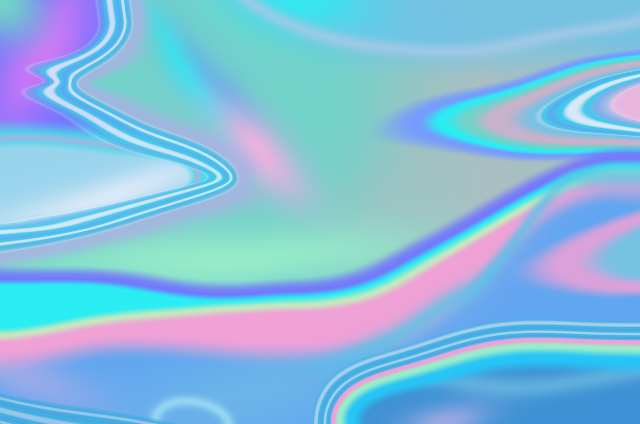
Reproduce this background procedurally as a WebGL 2 fragment shader.

```glsl
#version 300 es
precision highp float;
// Iridescent holographic foil: soft pastel folds crossed by fine glossy rims.

#define WARP .006        // liquid wobble
#define STRIPE_FREQ 250. // density of rim lines
#define RIM .085         // width of the left rim
#define SOFT .022        // blur of the ribbon's colour steps

uniform vec2 u_resolution;
out vec4 fragColor;

const vec3 TEAL = vec3(.45, .82, .79), SILVER = vec3(.66, .75, .76);
const vec3 SKY = vec3(.46, .76, .89), AZURE = vec3(.38, .65, .94);
const vec3 DEEP = vec3(.24, .57, .83), CYAN = vec3(.16, .93, .95);
const vec3 MINT = vec3(.6, .93, .79), LEMON = vec3(.78, .91, .74);
const vec3 PINK = vec3(.94, .63, .84), LILAC = vec3(.69, .68, .9);
const vec3 VIOLET = vec3(.45, .46, .99), MAGENTA = vec3(.82, .45, .97);
const vec3 PEARL = vec3(.85, .91, .97);

// Smooth ramp from a to b, in either direction
float fade(float a, float b, float x) {
  float t = clamp((x - a) / (b - a), 0., 1.);
  return t * t * (3. - 2. * t);
}

float band(float x, float centre, float width) {
  float t = (x - centre) / width;
  return exp(-t * t);
}

// Rotated elliptical glow
float glow(vec2 p, float x, float y, float angle, float rx, float ry) {
  float c = cos(angle), s = sin(angle);
  p = mat2(c, -s, s, c) * (p - vec2(x, y)) / vec2(rx, ry);
  return exp(-dot(p, p));
}

float ellipse(vec2 p, vec2 radii) {
  float k = length(p / radii);
  return k * (k - 1.) / max(length(p / (radii * radii)), 1e-4);
}

// Glossy fine lines
vec3 foil(float t) {
  float wave = sin(t * STRIPE_FREQ + 1.5 * sin(t * 70.));
  vec3 c = mix(vec3(.25, .78, .92), PEARL, fade(.1, 1., wave));
  return mix(c, AZURE, .8 * fade(-.5, -1., wave));
}

// Outline of the left fold: x from y
float foldEdge(float y) {
  return .56 * band(y, .575, y > .575 ? .16 : .13) + .3 * fade(.6, .95, y)
    - .08 * band(y, .81, .05) - .3 * fade(.47, .33, y);
}

float ribbonEdge(float x) {
  return .35 - .04 * fade(0., .6, x) + .31 * fade(.7, 1.45, x);
}

vec3 upperField(vec2 p) {
  vec3 c = mix(TEAL, SILVER, fade(.75, 1.15, p.x));
  c = mix(c, SILVER, .6 * glow(p, .95, .55, .9, .25, .12));
  c = mix(c, MINT, .9 * glow(p, .55, .39, .05, .5, .07));
  float bend = p.x - .95;
  float arc = p.y - .88 - bend * bend * (bend < 0. ? .9 : .25);
  c = mix(c, SKY, max(fade(-.08, .03, arc), fade(.8, .92, p.y) * fade(.9, 1.2, p.x)));
  c = mix(c, CYAN, .85 * glow(p, .7, 1., -.2, .17, .08));
  return mix(c, vec3(.65, .79, .9), .8 * band(arc, 0., .018));
}

// Soft parabolic fold pointing left
vec3 rightHook(vec3 c, vec2 p) {
  float off = (p.y - .7 - .1 * (p.x - .97)) / .17;
  float q = p.x - .97 - off * off;
  c = mix(c, vec3(.46, .61, .99), fade(-.13, .01, q));
  c = mix(c, CYAN, fade(.01, .07, q));
  c = mix(c, TEAL, fade(.07, .13, q));
  c = mix(c, mix(PINK, SILVER, .55), fade(.13, .19, q));
  c = mix(c, SKY, fade(.21, .29, q));
  c = mix(c, foil(q * .35), fade(.28, .32, q));
  return mix(c, mix(PINK, PEARL, .3), fade(.39, .49, q));
}

vec3 leftFold(vec3 c, vec2 p) {
  float slope = (foldEdge(p.y + .01) - foldEdge(p.y - .01)) / .02;
  float s = (p.x - foldEdge(p.y)) / sqrt(1. + slope * slope);
  // Sheen outside
  c = mix(c, AZURE, .8 * glow(p, .52, .77, -.9, .2, .05));
  c = mix(c, CYAN, .7 * glow(p, .44, .82, -1., .2, .035));
  c = mix(c, mix(PINK, PEARL, .25), glow(p, .61, .64, -.75, .15, .06));
  c = mix(c, LILAC, .75 * band(s, .015, .025));
  // Violet pocket and pearly tongue
  vec3 pocket = mix(VIOLET, MAGENTA, glow(p, .1, .87, 1.1, .2, .07));
  pocket = mix(pocket, TEAL, glow(p, 0., 1., .8, .08, .1));
  vec3 inner = mix(vec3(.3, .86, .9), pocket, fade(.67, .72, p.y));
  float e = ellipse(p - vec2(0., .55 + .06 * p.x), vec2(.45, .105));
  vec3 milk = mix(vec3(.6, .83, .93), PEARL, glow(p, .25, .54, .3, .3, .045));
  inner = mix(inner, milk, fade(.01, -.015, e));
  inner = mix(inner, LILAC, .8 * band(e, .012, .008));
  c = mix(c, inner, fade(0., -.02, s));
  return mix(c, foil(s), .9 * fade(-RIM, -RIM * .6, s) * fade(.01, -.008, s));
}

vec3 lowerField(vec2 p, float depth) {
  float cyanEnd = .026 + .1 * fade(.55, 0., p.x);
  float pinkEnd = cyanEnd + .065 + .05 * fade(.2, .7, p.x) - .07 * fade(1.05, 1.3, p.x);
  vec3 c = mix(VIOLET, CYAN, fade(0., .02, depth));
  c = mix(c, LEMON, fade(cyanEnd - SOFT * .5, cyanEnd + SOFT * .5, depth));
  c = mix(c, PINK, fade(cyanEnd + .008, cyanEnd + .03, depth));
  vec3 blue = mix(AZURE, SKY, .5 * glow(p, .6, .08, .2, .35, .1));
  blue = mix(blue, LILAC, .8 * glow(p, 1.13, .43, .8, .2, .08));
  blue = mix(blue, LILAC, .7 * glow(p, .05, .12, -.4, .2, .05));
  c = mix(c, blue, fade(pinkEnd - SOFT, pinkEnd + 2. * SOFT, depth));
  // Aqua vein and pink wedge
  float vein = p.y - .13 - .2 * fade(.7, 1.2, p.x) - .25 * fade(1.1, 1.35, p.x);
  c = mix(c, vec3(.34, .77, .9), .75 * band(vein, 0., .03) * fade(.65, .9, p.x));
  float off = (p.y - .35 - .2 * (p.x - 1.22)) / .19;
  float wedge = p.x - 1.22 - off * off;
  c = mix(c, PINK, .85 * fade(-.03, .1, wedge));
  return mix(c, SKY, fade(.12, .22, wedge));
}

vec3 bottomFolds(vec3 c, vec2 p) {
  float a = ellipse(p - vec2(1.38, 0.), vec2(.62, .215));
  c = mix(c, mix(foil(a), DEEP, .3), fade(.04, .025, a));
  c = mix(c, PINK, fade(-.006, -.014, a));
  c = mix(c, MINT, fade(-.016, -.028, a));
  c = mix(c, vec3(.15, .77, .97), fade(-.03, -.055, a));
  vec3 pool = mix(DEEP, SKY, .6 * band(p.y, .11 + .03 * sin(p.x * 9.), .025));
  pool = mix(pool, LILAC, .8 * glow(p, 1.05, .01, .2, .1, .04));
  c = mix(c, pool, fade(-.06, -.1, a));
  float bump = ellipse(p - vec2(.45, 0.), vec2(.08, .055));
  c = mix(c, vec3(.62, .87, .95), .8 * band(bump, 0., .014));
  float corner = p.y - .08 + .2 * p.x;
  return mix(c, mix(foil(corner), DEEP, .4), fade(.005, -.01, corner));
}

void main() {
  vec2 p = gl_FragCoord.xy / u_resolution * vec2(1.5, 1.);
  p += WARP * sin(p.yx * vec2(17., 13.) + 2. * sin(p * 7.));
  float slope = (ribbonEdge(p.x + .01) - ribbonEdge(p.x - .01)) / .02;
  float depth = (ribbonEdge(p.x) - p.y) / sqrt(1. + slope * slope);
  vec3 c = leftFold(rightHook(upperField(p), p), p);
  c = mix(c, VIOLET, .9 * fade(-.035, -.004, depth));
  c = mix(c, bottomFolds(lowerField(p, depth), p), fade(-.006, .004, depth));
  fragColor = vec4(c, 1.);
}
```
